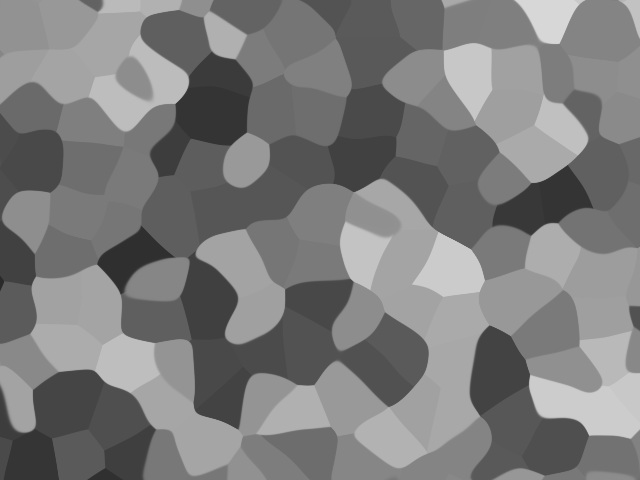
A Shadertoy shader for this texture:

```glsl
// Flat grey pebbles with soft, rounded outlines, like a melted mosaic.
// Jittered seeds are grouped into tone bands; the band with the strongest
// summed Gaussian field wins, and its nearest seed gives the flat grey.

const float ROWS = 10.0;        // seeds per canvas height
const float FALLOFF = 4.2;      // field sharpness: lower is rounder
const float JITTER = 0.8;       // seed scatter inside its grid square
const float WARP = 0.28;        // bending of the outlines
const float MEAN_GREY = 0.505;
const float GREY_SPREAD = 0.33;
const int BANDS = 4;

// Three uniform random values per grid point, without sine
vec3 hash32(vec2 p) {
    vec3 q = fract(vec3(p.xyx) * vec3(0.1031, 0.1030, 0.0973));
    q += dot(q, q.yxz + 33.33);
    return fract((q.xxy + q.yzz) * q.zyx);
}

// Smooth value noise in 0..1
float valueNoise(vec2 p) {
    vec2 i = floor(p);
    vec2 f = fract(p);
    vec2 u = f * f * (3.0 - 2.0 * f);
    float low = mix(hash32(i).x, hash32(i + vec2(1, 0)).x, u.x);
    float high = mix(hash32(i + vec2(0, 1)).x, hash32(i + vec2(1, 1)).x, u.x);
    return mix(low, high, u.y);
}

vec2 warp(vec2 p, float amount) {
    vec2 bend = vec2(valueNoise(p * 1.1 + 17.0), valueNoise(p * 1.1 + 71.0));
    return p + amount * (bend - 0.5);
}

vec2 seedPosition(vec2 cell) {
    return cell + 0.5 + JITTER * (hash32(cell + 130.0).xy - 0.5);
}

// Bell-shaped grey per seed, drifting slowly across the canvas
float seedGrey(vec2 cell) {
    vec3 r = hash32(cell + 250.0);
    float drift = 1.2 * (valueNoise(cell * 0.37 + 400.0) - 0.5);
    return clamp(MEAN_GREY + GREY_SPREAD * (r.x + r.y - 1.0 + drift), 0.16, 0.86);
}

int toneBand(float grey) {
    return int(clamp((grey - 0.3) * 10.0, 0.0, 3.0));
}

// Grey of the nearer seed, smoothed across the line between both.
// Seeds are packed as position, grey, squared distance.
float nearestGrey(vec4 first, vec4 second, float pixel) {
    float gap = max(distance(first.xy, second.xy), 0.001);
    float edge = (second.w - first.w) / (2.0 * gap);
    return mix(second.z, first.z, smoothstep(-pixel, pixel, edge));
}

float pebbles(vec2 p, float pixel) {
    float field[BANDS];
    vec4 first[BANDS];
    vec4 second[BANDS];
    for (int b = 0; b < BANDS; b++) {
        field[b] = 1e-9;
        first[b] = vec4(999.0, 999.0, 0.5, 1e4);
        second[b] = first[b];
    }

    // Gather the surrounding seeds into their bands
    vec2 home = floor(p);
    for (int y = -2; y <= 2; y++) {
        for (int x = -2; x <= 2; x++) {
            vec2 cell = home + vec2(x, y);
            vec2 seed = seedPosition(cell);
            vec2 offset = p - seed;
            vec4 entry = vec4(seed, seedGrey(cell), dot(offset, offset));
            int b = toneBand(entry.z);
            field[b] += exp(-FALLOFF * entry.w);
            if (entry.w < first[b].w) {
                second[b] = first[b];
                first[b] = entry;
            } else if (entry.w < second[b].w) {
                second[b] = entry;
            }
        }
    }

    // Strongest band wins, with a pixel-wide blend at its outline
    float strongest = 0.0;
    for (int b = 0; b < BANDS; b++) strongest = max(strongest, field[b]);
    float sum = 0.0;
    float total = 0.0;
    for (int b = 0; b < BANDS; b++) {
        float lag = log(strongest / field[b]) / FALLOFF;
        float weight = exp(-lag / (0.5 * pixel));
        sum += weight * nearestGrey(first[b], second[b], 0.6 * pixel);
        total += weight;
    }
    return sum / total;
}

void mainImage(out vec4 fragColor, in vec2 fragCoord) {
    float pixel = ROWS / iResolution.y;
    vec2 p = fragCoord * pixel + 20.0;
    fragColor = vec4(vec3(pebbles(warp(p, WARP), pixel)), 1.0);
}
```
